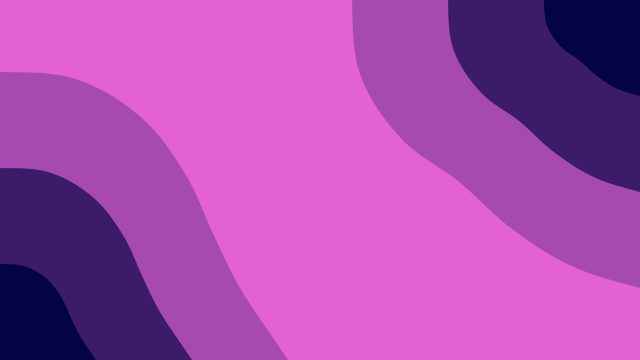
This background is drawn by a Shadertoy shader. Its source:

```glsl
// Wavy nested bands spreading from two opposite corners over a flat pink ground.

const vec3 PINK   = vec3(0.894, 0.380, 0.836);
const vec3 ORCHID = vec3(0.651, 0.290, 0.698);
const vec3 PLUM   = vec3(0.236, 0.108, 0.412);
const vec3 NAVY   = vec3(0.016, 0.010, 0.263);

const float HALF_PI = 1.5707963;
const float BLOB_SIZE = 0.8;   // outer radius, in canvas heights
const float BAND_COUNT = 3.0;

// Radii at 15 degree steps; the first and last only set the end slopes.
const float LOWER_RADII[9] = float[9](
    1.224, 1.0, 0.877, 0.859, 0.911, 0.975, 1.010, 1.0, 1.024);
const float UPPER_RADII[9] = float[9](
    1.024, 1.0, 1.005, 0.959, 0.891, 0.909, 0.952, 1.0, 1.091);

// Catmull-Rom curve through four values, from b at t = 0 to c at t = 1
float catmullRom(float a, float b, float c, float d, float t) {
    return b + 0.5 * t * (c - a + t * (2.0 * a - 5.0 * b + 4.0 * c - d
             + t * (3.0 * (b - c) + d - a)));
}

// Outline radius at an angle within the quarter turn
float outlineRadius(float angle, float radii[9]) {
    float position = clamp(angle / HALF_PI, 0.0, 1.0) * 6.0;
    int i = min(int(position), 5);
    return catmullRom(radii[i], radii[i + 1], radii[i + 2], radii[i + 3],
                      position - float(i));
}

// Band coordinate: 0 at the corner, BAND_COUNT on the outer outline
float bandCoordinate(vec2 p, float radii[9]) {
    float angle = atan(p.y, max(p.x, 1e-5));
    return BAND_COUNT * length(p) / (BLOB_SIZE * outlineRadius(angle, radii));
}

// Smooth coverage of everything inside one band level
float inside(float band, float level, float softness) {
    return 1.0 - smoothstep(level - softness, level + softness, band);
}

void mainImage(out vec4 fragColor, in vec2 fragCoord) {
    vec2 p = fragCoord / iResolution.y;
    vec2 upperCorner = vec2(iResolution.x / iResolution.y, 1.0);

    // Nearest band of the two corners
    float band = min(bandCoordinate(p, LOWER_RADII),
                     bandCoordinate(upperCorner - p, UPPER_RADII));

    // Paint from the widest band to the core
    float softness = 0.7 * BAND_COUNT / (BLOB_SIZE * iResolution.y);
    vec3 color = mix(PINK, ORCHID, inside(band, 3.0, softness));
    color = mix(color, PLUM, inside(band, 2.0, softness));
    color = mix(color, NAVY, inside(band, 1.0, softness));

    fragColor = vec4(color, 1.0);
}
```
